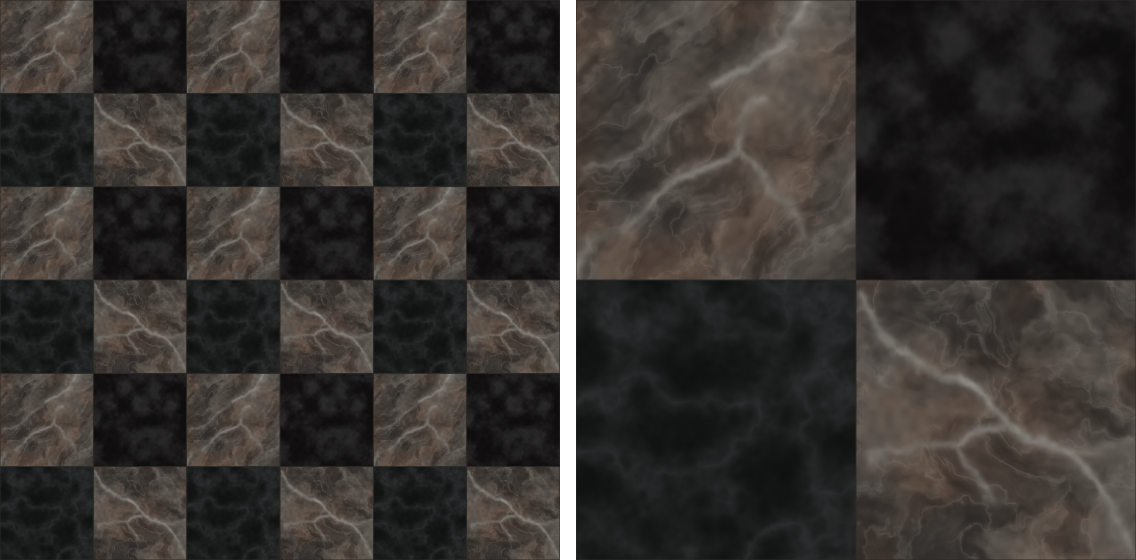
Left: the whole. Right: its middle third, enlarged.
A Shadertoy shader for this pattern:

```glsl
const float BLOCKS = 3.0;                         // two-by-two blocks per side
const vec3 STONE_DEEP = vec3(0.195, 0.178, 0.166);
const vec3 STONE_PALE = vec3(0.345, 0.322, 0.298);
const vec3 VEIN = vec3(0.50, 0.485, 0.46);
const vec3 WARM_TINT = vec3(1.08, 0.97, 0.91);
const vec3 BLACK_NEUTRAL = vec3(0.062, 0.056, 0.060);
const vec3 HAZE_NEUTRAL = vec3(0.155, 0.150, 0.150);
const vec3 BLACK_COOL = vec3(0.058, 0.064, 0.065);
const vec3 HAZE_COOL = vec3(0.150, 0.160, 0.160);
const vec3 SEAM = vec3(0.175, 0.160, 0.150);
const float VEIN_WIDTH = 0.017;
const float VEIN_HALO = 0.055;
const float GRAIN = 0.16;
const vec2 JUNCTION = vec2(0.575, 0.49);

// Vein segments in tile units, strongest first
const vec4 RISING[8] = vec4[8](
    vec4(0.86, 1.02, 0.76, 0.85), vec4(0.76, 0.85, 0.50, 0.68),
    vec4(0.68, 0.63, 0.58, 0.46), vec4(0.58, 0.46, 0.36, 0.35),
    vec4(0.58, 0.46, 0.78, 0.26), vec4(0.36, 0.35, 0.00, 0.05),
    vec4(0.78, 0.26, 0.83, 0.14), vec4(0.50, 0.68, 0.05, 0.35));
const vec4 FALLING[8] = vec4[8](
    vec4(0.13, 0.74, 0.57, 0.52), vec4(0.57, 0.52, 0.78, 0.38),
    vec4(0.00, 0.93, 0.13, 0.74), vec4(0.78, 0.38, 1.00, 0.03),
    vec4(0.57, 0.52, 0.40, 0.42), vec4(0.40, 0.42, 0.05, 0.37),
    vec4(0.40, 0.42, 0.45, 0.20), vec4(0.78, 0.38, 1.00, 0.41));

float hash(vec2 p) {
    vec3 q = fract(p.xyx * 0.1031);
    q += dot(q, q.yzx + 33.33);
    return fract((q.x + q.y) * q.z);
}

float noise(vec2 p) {
    vec2 i = floor(p), f = fract(p);
    f = f * f * (3.0 - 2.0 * f);
    return mix(mix(hash(i), hash(i + vec2(1, 0)), f.x),
               mix(hash(i + vec2(0, 1)), hash(i + vec2(1, 1)), f.x), f.y);
}

float fbm(vec2 p) {
    float sum = 0.0, weight = 0.516;
    for (int i = 0; i < 5; i++) {
        sum += weight * noise(p);
        p = mat2(1.6, 1.2, -1.2, 1.6) * p + 17.3;
        weight *= 0.5;
    }
    return sum;
}

float ridge(vec2 p) {
    return 1.0 - abs(2.0 * fbm(p) - 1.0);
}

float segmentDistance(vec2 p, vec4 s) {
    vec2 a = p - s.xy, b = s.zw - s.xy;
    return length(a - b * clamp(dot(a, b) / dot(b, b), 0.0, 1.0));
}

// Bright core and soft halo around the strongest nearby segment
float veins(vec2 p, vec4 segments[8]) {
    float glow = 0.0;
    for (int i = 0; i < 8; i++) {
        float d = segmentDistance(p, segments[i]);
        float core = exp(-d * d / (VEIN_WIDTH * VEIN_WIDTH));
        float halo = exp(-d * d / (VEIN_HALO * VEIN_HALO));
        glow = max(glow, (0.65 * core + 0.25 * halo) * (1.0 - 0.07 * float(i)));
    }
    return glow;
}

float grain(vec2 p, float seed) {
    return 1.0 + GRAIN * (noise(p * 34.0 + seed) + noise(p * 17.0 + seed) - 1.0);
}

vec3 veinedStone(vec2 p, float angle, vec2 stretch, vec4 segments[8], float seed) {
    vec2 warp = vec2(fbm(p * 5.0 + seed), fbm(p * 5.0 + seed + 19.0)) - 0.5;
    vec2 along = vec2(cos(angle), sin(angle));
    vec2 q = vec2(dot(p, along), dot(p, vec2(-along.y, along.x)));
    q = q * stretch + 1.6 * warp + seed;
    vec3 color = mix(STONE_DEEP, STONE_PALE, smoothstep(0.25, 0.72, fbm(q)));
    float web = pow(ridge(q * 1.3 + 7.0), 9.0);
    color = mix(color, VEIN, 0.32 * web);
    // Warm stains gather at the junction of the veins
    float stain = smoothstep(0.4, 0.7, fbm(p * 3.0 + seed + 41.0));
    stain = max(stain, exp(-20.0 * dot(p - JUNCTION, p - JUNCTION)));
    color *= mix(vec3(1.0), WARM_TINT, stain);
    float strength = 0.7 + 0.6 * noise(p * 7.0 + seed);
    float glow = veins(p + 0.13 * warp, segments) * strength;
    return mix(color, VEIN, min(glow, 1.0)) * grain(p, seed);
}

vec3 cloudyBlack(vec2 p) {
    float haze = smoothstep(0.32, 0.76, fbm(p * 6.0 + 61.0));
    return mix(BLACK_NEUTRAL, HAZE_NEUTRAL, haze) * grain(p, 61.0);
}

vec3 webbedBlack(vec2 p) {
    float haze = pow(ridge(p * 4.2 + 83.0), 3.0);
    haze *= 0.55 + 0.8 * fbm(p * 5.0 + 29.0);
    return mix(BLACK_COOL, HAZE_COOL, haze) * grain(p, 83.0);
}

void mainImage(out vec4 fragColor, in vec2 fragCoord) {
    vec2 grid = fragCoord / iResolution.xy * BLOCKS * 2.0;
    vec2 cell = mod(floor(grid), 2.0), p = fract(grid);

    vec3 color;
    if (cell.y > 0.5)
        color = cell.x < 0.5 ? veinedStone(p, 0.75, vec2(2.8, 7.5), RISING, 5.0) : cloudyBlack(p);
    else
        color = cell.x < 0.5 ? webbedBlack(p) : veinedStone(p, -0.6, vec2(4.2, 5.6), FALLING, 37.0);

    // Hairline joint, one pixel soft
    vec2 edge = min(p, 1.0 - p) * iResolution.xy / (BLOCKS * 2.0);
    color = mix(SEAM, color, smoothstep(0.0, 1.0, min(edge.x, edge.y)));
    fragColor = vec4(color, 1.0);
}
```
